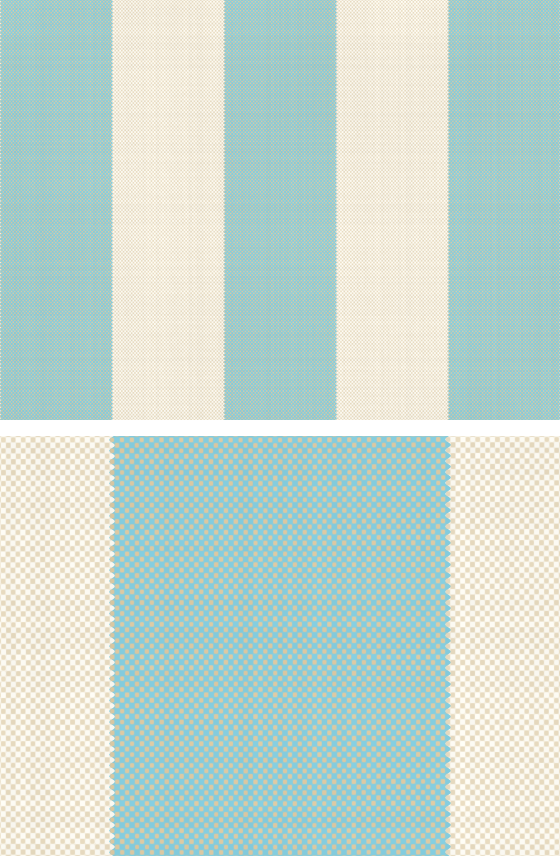
Top: the whole. Bottom: its middle third, enlarged.
Give the GLSL for this texture, as a Shadertoy shader.

```glsl
// Woven awning cloth: five equal vertical stripes, aqua and cream in turn.
// A staggered lattice of beige weft shows between the warp yarns; hashes vary
// the yarns, and each pixel averages a small grid of samples for smooth edges.

const float TAU = 6.2831853;
const float STRIPES = 5.0;
const vec2 WEAVE_REPEATS = vec2(170.0, 116.0);  // lattice periods across, down
const float SCALLOP = 0.0016;                   // stripe edge wave, canvas widths
const float KNOT_SOFTNESS = 0.35;
const float AQUA_KNOT_CUT = 0.20;               // higher gives smaller knots
const float CREAM_KNOT_CUT = 0.06;
const float KNOT_VARIATION = 0.16;
const float YARN_VARIATION = 0.018;
const float CLOTH_VARIATION = 0.016;
const float PHASE_WOBBLE = 0.10;                // weave drift, in periods
const int SAMPLES = 4;                          // per pixel side

const vec3 AQUA_WARP = vec3(0.515, 0.800, 0.870);
const vec3 AQUA_WEFT = vec3(0.860, 0.785, 0.635);
const vec3 CREAM_WARP = vec3(0.985, 0.978, 0.950);
const vec3 CREAM_WEFT = vec3(0.900, 0.850, 0.745);

float hash(vec2 p) {
    return fract(sin(dot(p, vec2(127.1, 311.7))) * 43758.5453);
}

float noise(vec2 p) {
    vec2 cell = floor(p);
    vec2 f = fract(p);
    f = f * f * (3.0 - 2.0 * f);
    float low = mix(hash(cell), hash(cell + vec2(1.0, 0.0)), f.x);
    float high = mix(hash(cell + vec2(0.0, 1.0)), hash(cell + vec2(1.0, 1.0)), f.x);
    return mix(low, high, f.y);
}

vec3 cloth(vec2 uv) {
    // Weave coordinates, drifting slightly over the cloth
    vec2 drift = vec2(noise(uv * vec2(9.0, 14.0)), noise(uv * vec2(12.0, 8.0) + 31.0)) - 0.5;
    vec2 weave = uv * WEAVE_REPEATS + PHASE_WOBBLE * drift;
    vec2 crossing = floor(2.0 * weave + 0.5);

    // Stripe edges step in and out with the weft rows
    float edgeX = uv.x + SCALLOP * cos(TAU * weave.y);
    float cream = step(0.5, fract(edgeX * STRIPES * 0.5));

    // Weft knots on alternate crossings
    float lattice = cos(TAU * weave.x) * cos(TAU * weave.y);
    float cut = mix(AQUA_KNOT_CUT, CREAM_KNOT_CUT, cream);
    cut += KNOT_VARIATION * (hash(crossing) - 0.5);
    float knot = smoothstep(cut - KNOT_SOFTNESS, cut + KNOT_SOFTNESS, lattice);
    vec3 warp = mix(AQUA_WARP, CREAM_WARP, cream);
    vec3 weft = mix(AQUA_WEFT, CREAM_WEFT, cream);
    vec3 color = mix(warp, weft, knot);

    // Uneven yarn tone and broad, faint shading
    float yarn = hash(vec2(crossing.x, 3.0)) + hash(vec2(7.0, crossing.y)) - 1.0;
    float shade = noise(uv * vec2(7.0, 5.0)) - 0.5;
    return color * (1.0 + YARN_VARIATION * yarn + CLOTH_VARIATION * shade);
}

void mainImage(out vec4 fragColor, in vec2 fragCoord) {
    vec3 sum = vec3(0.0);
    for (int j = 0; j < SAMPLES; j++) {
        for (int i = 0; i < SAMPLES; i++) {
            vec2 offset = (vec2(i, j) + 0.5) / float(SAMPLES) - 0.5;
            sum += cloth((fragCoord + offset) / iResolution.xy);
        }
    }
    fragColor = vec4(sum / float(SAMPLES * SAMPLES), 1.0);
}
```
